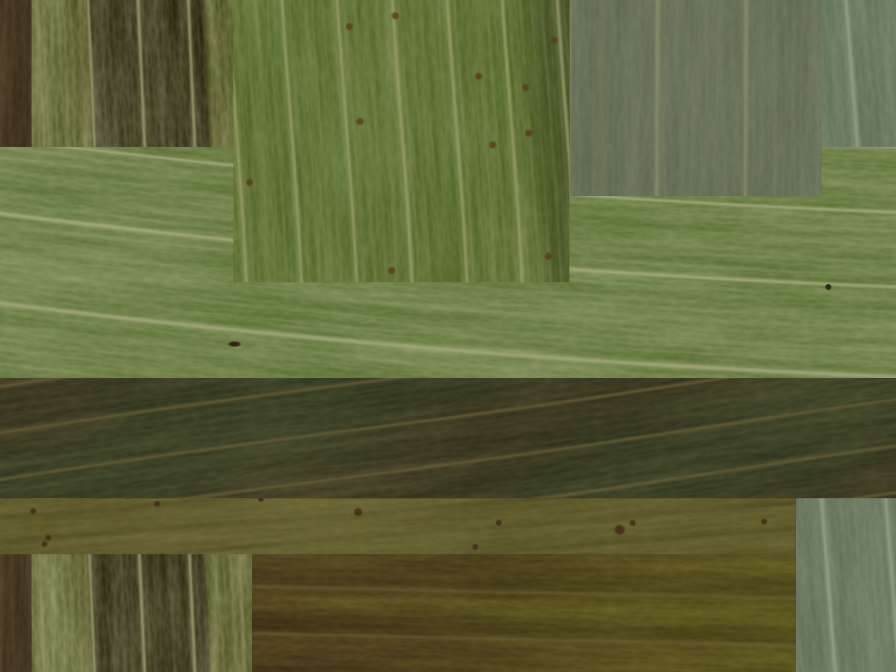
This texture is drawn by a Shadertoy shader. Its source:

```glsl
vec2 hash2(vec2 c) {
    vec3 h = fract(c.xyx * vec3(0.1031, 0.1030, 0.0973));
    h += dot(h, h.yzx + 33.33);
    return fract((h.xx + h.yz) * h.zy);
}

// Nearest feature point: x is its distance, y its random id
vec2 cells(vec2 p) {
    vec2 base = floor(p), best = vec2(9.0, 0.0);
    for (int j = -1; j <= 1; j++)
    for (int i = -1; i <= 1; i++) {
        vec2 cell = base + vec2(i, j);
        vec2 rnd = hash2(cell + 57.0);
        float d = length(cell + rnd - p);
        if (d < best.x) best = vec2(d, fract(rnd.x * 17.3 + rnd.y * 5.7));
    }
    return best;
}

// Soft repeated line
float vein(float t, float spacing, float width) {
    float d = (fract(t / spacing + 0.5) - 0.5) * spacing;
    return exp(-d * d / (width * width));
}

// Antialiased rectangle
float box(vec2 p, vec2 lo, vec2 hi, float px) {
    vec2 m = clamp((p - lo) / px + 0.5, 0.0, 1.0) * clamp((hi - p) / px + 0.5, 0.0, 1.0);
    return m.x * m.y;
}

// Fibrous tissue: q.x runs along the leaf, q.y across it
vec3 blade(vec2 q, vec3 tone, vec3 pale, float grain) {
    float broad = cells(q * vec2(0.6, 11.0)).x - 0.45;
    float fibre = cells(q * vec2(2.6, 36.0)).x - 0.45;
    float fleck = cells(q * vec2(18.0, 55.0)).x - 0.45;
    float mottle = sin(q.x * 3.1 + sin(q.y * 5.3)) * sin(q.y * 4.7 + 1.3 * sin(q.x * 2.3));
    float lift = 0.8 * broad + 0.9 * fibre + 0.6 * fleck + 0.2 * mottle;
    return tone + (pale - tone) * lift * grain;
}

// Scattered blemishes; density is the share of cells that carry one
float spots(vec2 p, float scale, float density, float radius) {
    vec2 c = cells(p * scale);
    return step(c.y, density) * (1.0 - smoothstep(0.4, 1.0, c.x / (radius * scale)));
}

float speck(vec2 p, vec2 centre, vec2 size) {
    return 1.0 - smoothstep(0.5, 1.1, length((p - centre) / size));
}

vec3 stripedLeaf(vec2 p) {
    float x = p.x + 0.045 * mod(p.y, 2.344);
    float core = smoothstep(0.405, 0.425, x) * (1.0 - smoothstep(0.92, 0.96, x));
    vec3 tone = mix(vec3(0.43, 0.44, 0.25), vec3(0.29, 0.28, 0.17), core);
    vec3 col = blade(vec2(p.y, x), tone, tone + 0.13, 1.0);
    return mix(col, vec3(0.60, 0.61, 0.43), vein(x - 0.422, 0.224, 0.009) * (0.35 + 0.45 * core));
}

vec3 paleLeaf(vec2 p) {
    float x = p.x + 0.08 * p.y;
    vec3 col = blade(vec2(p.y, x), vec3(0.43, 0.49, 0.39), vec3(0.50, 0.56, 0.45), 0.8);
    return mix(col, vec3(0.59, 0.64, 0.52), 0.75 * vein(x - 3.729, 0.287, 0.012));
}

vec3 wideGreenLeaf(vec2 p) {
    float v = 2.047 - p.y - 0.125 * p.x + 0.01075 * p.x * p.x;
    float t = v * (2.77 - 0.69 * v);
    vec3 col = blade(vec2(p.x, v), vec3(0.445, 0.515, 0.295), vec3(0.54, 0.59, 0.39), 1.0);
    float fade = 0.5 + 0.5 * sin(p.x * 2.7 + v * 13.0);
    col = mix(col, vec3(0.57, 0.61, 0.43), 0.32 * fade * vein(t + 0.05 * sin(v * 19.0), 0.173, 0.022));
    col = mix(col, vec3(0.64, 0.66, 0.49), 0.8 * vein(t, 1.0, 0.026));
    float marks = speck(p, vec2(1.047, 1.464), vec2(0.032, 0.014)) + speck(p, vec2(3.698, 1.719), vec2(0.016));
    return mix(col, vec3(0.16, 0.11, 0.06), 0.9 * min(marks, 1.0));
}

vec3 uprightGreenLeaf(vec2 p) {
    float x = p.x + 0.058 * (p.y - 1.74) + 0.008 * sin(p.y * 2.5);
    vec3 col = blade(vec2(p.y, x), vec3(0.395, 0.465, 0.225), vec3(0.48, 0.54, 0.31), 1.0);
    col *= 1.0 - 0.25 * smoothstep(2.32, 2.56, x);
    col = mix(col, vec3(0.52, 0.56, 0.35), 0.22 * vein(x, 0.049, 0.007));
    col = mix(col, vec3(0.60, 0.62, 0.42), 0.75 * vein(x - 1.339, 0.246, 0.010));
    return mix(col, vec3(0.34, 0.22, 0.11), 0.75 * spots(p, 4.0, 0.25, 0.022));
}

vec3 greyLeaf(vec2 p) {
    float x = p.x - 0.006 * p.y;
    vec3 col = blade(vec2(p.y, x), vec3(0.415, 0.450, 0.355), vec3(0.46, 0.49, 0.40), 1.0);
    col = mix(col, vec3(0.46, 0.46, 0.34), 0.5 * vein(x - 2.672, 1.5, 0.014));
    return mix(col, vec3(0.53, 0.55, 0.42), 0.75 * vein(x - 2.918, 0.396, 0.011));
}

vec3 darkLeaf(vec2 p) {
    float v = 3.0 - p.y + 0.14 * p.x + 0.006 * sin(p.x * 2.0);
    vec3 tone = mix(vec3(0.245, 0.235, 0.140), vec3(0.25, 0.27, 0.16), 0.5 + 0.5 * sin(p.x * 1.7 + v * 6.0));
    vec3 col = blade(vec2(p.x, v), tone, tone + vec3(0.07, 0.06, 0.04), 1.0);
    return mix(col, vec3(0.40, 0.36, 0.21), 0.75 * vein(v - 2.141, 0.208, 0.009));
}

vec3 oliveLeaf(vec2 p) {
    float v = 3.0 - p.y + 0.08 * p.x;
    vec3 col = blade(vec2(p.x, v), vec3(0.395, 0.375, 0.185), vec3(0.45, 0.43, 0.23), 0.9);
    col *= 1.0 - 0.10 * vein(v, 0.11, 0.012);
    float marks = spots(p, 5.0, 0.25, 0.018) + speck(p, vec2(2.766, 0.635), vec2(0.027)) + speck(p, vec2(1.599, 0.714), vec2(0.022));
    return mix(col, vec3(0.24, 0.14, 0.08), 0.75 * min(marks, 1.0));
}

vec3 bronzeLeaf(vec2 p) {
    float v = 3.0 - p.y - 0.022 * p.x;
    float sun = smoothstep(1.2, 3.3, p.x + 0.4 * sin(v * 17.0));
    vec3 tone = mix(vec3(0.325, 0.270, 0.125), vec3(0.390, 0.365, 0.135), sun);
    vec3 col = blade(vec2(p.x, v), tone, tone + vec3(0.07, 0.07, 0.03), 1.0);
    col *= 1.0 - 0.18 * vein(v - 2.77, 0.21, 0.06);
    return mix(col, vec3(0.43, 0.37, 0.20), 0.55 * vein(v - 2.803, 0.21, 0.010));
}

void mainImage(out vec4 fragColor, in vec2 fragCoord) {
    vec2 p = fragCoord / iResolution.xy * vec2(4.0, 3.0);
    float px = 3.0 / iResolution.y;

    // Upright strips at the back
    vec3 col = blade(p.yx, vec3(0.27, 0.215, 0.135), vec3(0.36, 0.29, 0.19), 0.8);
    col = mix(col, stripedLeaf(p), box(p, vec2(0.141, -1.0), vec2(1.125, 4.0), px));
    col = mix(col, paleLeaf(p), box(p, vec2(3.552, -1.0), vec2(5.0, 4.0), px));

    // Horizontal strips
    col = mix(col, bronzeLeaf(p), box(p, vec2(1.125, -1.0), vec2(3.552, 0.526), px));
    col = mix(col, oliveLeaf(p), box(p, vec2(-1.0, 0.526), vec2(3.552, 0.776), px));
    col = mix(col, darkLeaf(p), box(p, vec2(-1.0, 0.776), vec2(5.0, 1.3125), px));
    col = mix(col, wideGreenLeaf(p), box(p, vec2(-1.0, 1.3125), vec2(5.0, 2.344), px));

    // Front panels
    col = mix(col, greyLeaf(p), box(p, vec2(2.542, 2.125), vec2(3.667, 4.0), px));
    col = mix(col, uprightGreenLeaf(p), box(p, vec2(1.042, 1.74), vec2(2.542, 4.0), px));
    fragColor = vec4(col, 1.0);
}
```
